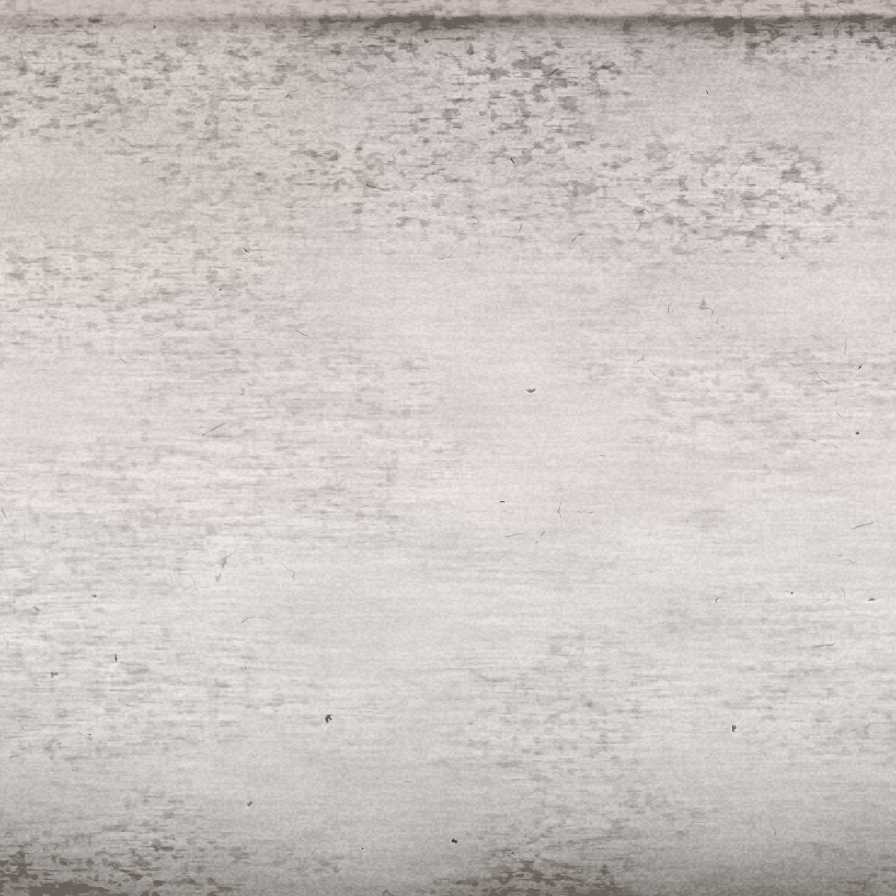
Write a Shadertoy shader that draws this texture.

```glsl
const vec3 PLASTER_WARM = vec3(0.885, 0.848, 0.825);
const vec3 PLASTER_PINK = vec3(0.890, 0.861, 0.853);
const vec3 PLASTER_GREY = vec3(0.880, 0.868, 0.853);
const vec3 LEDGE = vec3(0.850, 0.790, 0.768);
const vec3 GRIME = vec3(0.330, 0.300, 0.280);
const vec3 PIT = vec3(0.160, 0.130, 0.120);

const float FOOT_HEIGHT = 0.085;   // fade length of the dirt at the bottom
const float FOOT_DIRT = 0.56;
const float HEAD_DIRT = 0.13;
const float STREAKS = 0.26;
const float DASHES = 0.20;
const float SPECKLE = 0.30;
const float GRAIN = 0.12;
const float LEDGE_DEPTH = 0.013;
const float GROOVE_RISE = 0.010;
const float GROOVE_FADE = 0.015;
const float PIT_CELLS = 13.0;
const float PIT_CHANCE = 0.19;
const int SCRATCHES = 26;

// Integer hash: two random values per lattice point
vec2 hash2(vec2 p) {
    uvec2 q = uvec2(ivec2(p)) * 1664525u + 1013904223u;
    q.x += q.y * 1664525u;
    q.y += q.x * 1664525u;
    q ^= q >> 16u;
    q.x += q.y * 1664525u;
    q.y += q.x * 1664525u;
    q ^= q >> 16u;
    return vec2(q & 65535u) / 65535.0;
}

float noise(vec2 p) {
    vec2 i = floor(p), f = fract(p);
    f = f * f * (3.0 - 2.0 * f);
    float low = mix(hash2(i).x, hash2(i + vec2(1, 0)).x, f.x);
    float high = mix(hash2(i + vec2(0, 1)).x, hash2(i + vec2(1, 1)).x, f.x);
    return mix(low, high, f.y);
}

float fbm(vec2 p) {
    float sum = 0.0, amp = 0.5;
    for (int i = 0; i < 4; i++) {
        sum += amp * noise(p);
        p = p * 2.03 + 17.3;
        amp *= 0.5;
    }
    return sum / 0.9375;
}

// Small ragged holes: x is the dark core, y the lit rim
vec2 pits(vec2 p, float px) {
    vec2 cell = floor(p * PIT_CELLS);
    vec2 pick = hash2(cell + 300.0), place = hash2(cell + 700.0);
    vec2 d = p - (cell + 0.2 + 0.6 * place) / PIT_CELLS;
    float angle = (pick.y - 0.5) * 3.0;
    d += 0.004 * (vec2(noise(p * 330.0), noise(p * 330.0 + 50.0)) - 0.5);
    vec2 along = vec2(cos(angle), sin(angle));
    vec2 q = vec2(dot(d, along), dot(d, vec2(-along.y, along.x)));
    float radius = mix(0.0010, 0.0032, place.x * place.x);
    float dist = length(q * vec2(0.6, 1.2)) - radius;
    float present = step(pick.x, PIT_CHANCE);
    float core = 1.0 - smoothstep(-px, px, dist);
    float rim = 1.0 - smoothstep(0.0, 0.002 + px, abs(dist - 0.0015));
    return present * vec2(core * (0.4 + 0.6 * place.y), rim * step(d.y, 0.0));
}

// Faint thin strokes at random slants, broken along their length
float scratches(vec2 p, float px) {
    float sum = 0.0;
    vec2 wobble = 0.006 * (vec2(noise(p * 70.0), noise(p * 70.0 + 30.0)) - 0.5);
    float broken = smoothstep(0.35, 0.75, noise(p * 150.0));
    for (int i = 0; i < SCRATCHES; i++) {
        vec2 start = hash2(vec2(i, 41)), form = hash2(vec2(i, 83));
        float angle = mix(-0.7, 1.1, form.x);
        vec2 span = vec2(cos(angle), sin(angle)) * mix(0.012, 0.06, form.y);
        vec2 d = p - start + wobble;
        float t = clamp(dot(d, span) / dot(span, span), 0.0, 1.0);
        sum += 1.0 - smoothstep(0.0, 0.0007 + px, length(d - span * t));
    }
    return min(sum, 1.0) * broken;
}

void mainImage(out vec4 fragColor, in vec2 fragCoord) {
    vec2 p = fragCoord / iResolution.xy;
    float px = 1.0 / iResolution.y;
    float fromTop = 1.0 - p.y;

    // Broad tint: warm at the upper left, grey towards the foot
    float cloud = fbm(p * vec2(3.0, 4.0) + 5.0);
    float warmth = 1.0 - smoothstep(0.05, 0.75, p.x + 0.5 * (cloud - 0.5));
    vec3 color = mix(PLASTER_GREY, PLASTER_PINK, smoothstep(0.2, 0.6, p.y + 0.2 * (cloud - 0.5)));
    color = mix(color, PLASTER_WARM, warmth * smoothstep(0.35, 1.0, p.y));

    // Dirt gathered at both ends
    float foot = exp(-p.y / FOOT_HEIGHT) * (0.6 + 0.8 * cloud);
    float head = smoothstep(0.5, 1.0, p.y);
    float dirt = 0.025 + FOOT_DIRT * foot + HEAD_DIRT * head * (0.5 + cloud);
    dirt += 0.13 * (fbm(p * vec2(8.0, 13.0) + 70.0) - 0.5);

    // Brushed streaks and thin broken dashes
    vec2 warped = p + vec2(0.0, 0.004 * noise(p * 9.0));
    float wear = smoothstep(0.32, 0.68, fbm(p * vec2(5.0, 9.0) + 31.0));
    float age = clamp(0.25 + 0.8 * head + 0.9 * foot, 0.0, 1.1);
    float streak = 0.5 * fbm(warped * vec2(11.0, 130.0)) + 0.5 * noise(warped * vec2(24.0, 360.0));
    float dash = smoothstep(0.60, 0.85, noise(warped * vec2(55.0, 390.0) + 23.0));
    dash *= smoothstep(0.3, 0.65, noise(p * vec2(130.0, 200.0)));
    dirt += STREAKS * (streak - 0.5) * (0.5 + 0.5 * wear);
    dirt += DASHES * dash * (0.15 + wear) * (0.3 + 0.7 * age);

    // Fine ragged specks and grain
    float speckNoise = fbm(p * vec2(80.0, 135.0) + 11.0);
    float speckle = smoothstep(0.53, 0.74, speckNoise);
    float fleck = smoothstep(0.72, 0.86, noise(p * vec2(120.0, 170.0) + 60.0));
    dirt += SPECKLE * speckle * (0.15 + wear) * age;
    dirt += 0.20 * fleck * wear * (0.2 + 0.8 * age);
    dirt += GRAIN * (noise(p * vec2(370.0, 470.0)) - 0.5) * (0.8 + 0.6 * age);

    // Short, broken hairline cracks
    float ridge = abs(fbm(p * vec2(17.0, 21.0) + 90.0) - 0.5);
    float crackMask = smoothstep(0.60, 0.76, fbm(p * 14.0 + 140.0));
    crackMask *= smoothstep(0.35, 0.7, noise(p * 110.0 + 9.0));
    dirt += 0.30 * (1.0 - smoothstep(0.0, 0.008 + 5.0 * px, ridge)) * crackMask;
    dirt += 0.30 * scratches(p, px);

    // Ledge along the top with a soft shaded groove beneath
    float edge = fromTop + 0.003 * (noise(p * vec2(22.0, 3.0)) - 0.5);
    float below = smoothstep(LEDGE_DEPTH, LEDGE_DEPTH + GROOVE_RISE, edge);
    float groove = below * exp(-max(edge - LEDGE_DEPTH - GROOVE_RISE, 0.0) / GROOVE_FADE);
    float grooveDepth = mix(0.20, 0.42, smoothstep(0.2, 0.5, p.x)) * (0.6 + 0.8 * noise(p * vec2(8.0, 2.0)));
    color = mix(LEDGE, color, smoothstep(LEDGE_DEPTH, 0.05, edge));
    dirt = mix(0.7 * dirt, dirt, below) + groove * grooveDepth;
    color = mix(color, GRIME, clamp(dirt, -0.08, 0.85));

    // Pits with a lit lower lip
    vec2 pit = pits(p, px);
    color += 0.04 * pit.y;
    color = mix(color, PIT, 0.85 * pit.x);

    fragColor = vec4(clamp(color, 0.0, 1.0), 1.0);
}
```
